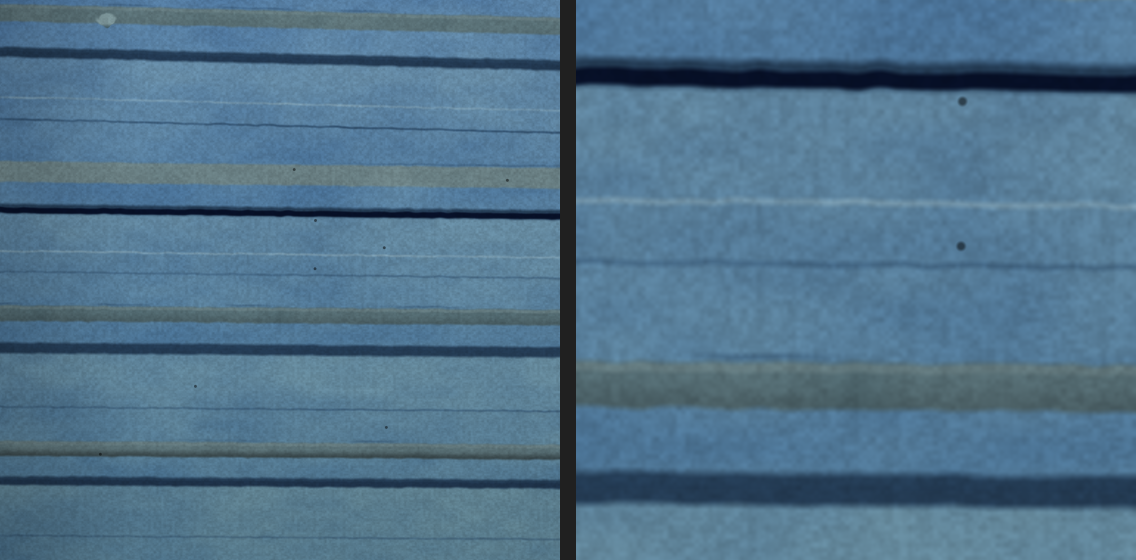
Left: the whole. Right: its middle third, enlarged.
This texture is drawn by a WebGL 1 fragment shader. Its source:

```glsl
precision highp float;
// Weathered blue metal siding: four slightly tilted rows of ribs that tighten downward.
// Each row holds a grey ledge, a dark seam, a worn highlight and a thin crease,
// placed by a loop; value noise adds mottling, grain, ragged edges and scuffs.

uniform vec2 u_resolution;

// Row layout, in canvas heights measured from the top.
const float FIRST_SEAM = 0.0924;
const float ROW_STEP = 0.2799;
const float STEP_SHRINK = 0.0312;
const float SHRINK_EASE = 0.0195;
const float FEATURE_SHRINK = 0.06;
const float TILT_BASE = 0.0065;
const float TILT_FAN = 0.0182;

// Offsets from the seam, positive downward.
const float LEDGE_OFFSET = -0.0703;
const float HIGHLIGHT_OFFSET = 0.0807;
const float CREASE_OFFSET = 0.1198;

// Variation between rows, top to bottom.
const vec4 LEDGE_HALF = vec4(0.0155, 0.0185, 0.0140, 0.0135);
const vec4 LEDGE_LIGHT = vec4(0.55, 0.92, 0.30, 0.55);
const vec4 LEDGE_SHADOW = vec4(0.05, 0.0, 0.25, 0.80);
const vec4 SEAM_HALF = vec4(0.0090, 0.0085, 0.0095, 0.0078);
const vec4 SEAM_CORE = vec4(0.12, 1.0, 0.05, 0.20);
const vec4 HIGHLIGHT = vec4(0.65, 0.70, 0.06, 0.0);
const vec4 CREASE = vec4(0.90, 0.48, 0.55, 0.45);

const float EDGE_SOFTNESS = 0.0022;
const float EDGE_WOBBLE = 0.0022;
const float GRAIN = 0.075;
const float MOTTLE = 0.055;
const vec2 CHIP_CENTRE = vec2(0.190, 0.037);
const vec2 CHIP_SIZE = vec2(0.018, 0.013);

const vec3 PANEL_BLUE = vec3(0.295, 0.455, 0.595);
const vec3 PANEL_PALE = vec3(0.385, 0.525, 0.605);
const vec3 LEDGE_DARK = vec3(0.275, 0.370, 0.400);
const vec3 LEDGE_PALE = vec3(0.420, 0.505, 0.520);
const vec3 SEAM_NAVY = vec3(0.130, 0.220, 0.315);
const vec3 SEAM_BLACK = vec3(0.025, 0.060, 0.150);
const vec3 WORN_EDGE = vec3(0.520, 0.640, 0.700);
const vec3 CREASE_BLUE = vec3(0.160, 0.275, 0.390);

float hash(vec2 p) {
  return fract(sin(dot(p, vec2(127.1, 311.7))) * 43758.5453);
}

float noise(vec2 p) {
  vec2 cell = floor(p);
  vec2 f = fract(p);
  f = f * f * (3.0 - 2.0 * f);
  return mix(mix(hash(cell), hash(cell + vec2(1.0, 0.0)), f.x),
             mix(hash(cell + vec2(0.0, 1.0)), hash(cell + 1.0), f.x), f.y);
}

float stripe(float d, float halfWidth, float soft) {
  return 1.0 - smoothstep(halfWidth - soft, halfWidth + soft, abs(d));
}

float pickRow(vec4 values, float row) {
  return dot(values, vec4(equal(vec4(0.0, 1.0, 2.0, 3.0), vec4(row))));
}

float seamY(float row, float x) {
  float pairs = row * (row - 1.0) / 2.0;
  float y = FIRST_SEAM + ROW_STEP * row - STEP_SHRINK * pairs
          + SHRINK_EASE * pairs * (row - 2.0) / 3.0;
  return y + x * (TILT_BASE + TILT_FAN * exp(-1.2 * row));
}

void main() {
  vec2 p = gl_FragCoord.xy / u_resolution;
  p.y = 1.0 - p.y;
  float soft = max(EDGE_SOFTNESS, 1.0 / u_resolution.y);

  // Panels are palest just below each seam.
  float pale = 0.35;
  for (int i = 0; i < 4; i++) {
    float d = p.y - seamY(float(i), p.x);
    pale = mix(pale, 1.0 - clamp(d / 0.23, 0.0, 1.0), step(0.0, d));
  }
  float mottle = noise(p * vec2(7.0, 15.0)) + 0.5 * noise(p * vec2(25.0, 50.0)) - 0.75;
  vec3 color = mix(PANEL_BLUE, PANEL_PALE, clamp(0.12 + 0.6 * pale + 0.25 * p.x + 0.5 * mottle, 0.0, 1.0));
  color += vec3(0.005, 0.008, 0.035) * (1.0 - 2.0 * p.y);

  for (int i = 0; i < 4; i++) {
    float row = float(i);
    float scale = 1.0 - FEATURE_SHRINK * row;
    float wobble = noise(vec2(p.x * 70.0, row * 17.0 + p.y * 40.0)) - 0.5;
    float d = p.y - seamY(row, p.x) + EDGE_WOBBLE * wobble;
    float wear = noise(vec2(p.x * 28.0, row * 9.0 + 3.5));

    // Grey ledge: pale lip, shaded underside and scuffs along the upper edge.
    float ledgeHalf = pickRow(LEDGE_HALF, row);
    float ledge = d - LEDGE_OFFSET * scale;
    vec3 metal = mix(LEDGE_DARK, LEDGE_PALE, pickRow(LEDGE_LIGHT, row) + 0.25 * (wear - 0.5));
    metal = mix(metal, LEDGE_PALE, 0.6 * stripe(ledge + 0.75 * ledgeHalf, 0.0028, soft));
    metal *= 1.0 - 0.45 * pickRow(LEDGE_SHADOW, row) * smoothstep(-0.2, 0.9, ledge / ledgeHalf);
    color = mix(color, metal, stripe(ledge, ledgeHalf, soft * 1.3));
    float scuff = smoothstep(0.60, 0.85, noise(vec2(p.x * 9.0, row * 5.0 + 1.7))) * (0.3 + 0.7 * wear);
    color = mix(color, CREASE_BLUE, 0.6 * scuff * stripe(ledge + ledgeHalf + 0.003, 0.0018, soft));

    // Dark seam with a black core low in the gap.
    float seamHalf = pickRow(SEAM_HALF, row);
    color = mix(color, SEAM_NAVY, 0.94 * stripe(d, seamHalf, soft * 1.6));
    color = mix(color, SEAM_BLACK, pickRow(SEAM_CORE, row) * stripe(d - 0.0025, 0.0048, soft));

    // Worn highlight and thin crease.
    float shine = pickRow(HIGHLIGHT, row) * (0.5 + 0.6 * wear);
    color = mix(color, WORN_EDGE, shine * stripe(d - HIGHLIGHT_OFFSET * scale, 0.0018, soft));
    float crease = pickRow(CREASE, row) * (0.55 + 0.3 * wear + 0.25 * p.x);
    color = mix(color, CREASE_BLUE, crease * stripe(d - CREASE_OFFSET * scale, 0.0018, soft));
  }

  // Raised chip on the top ledge, pale with a shaded lower rim.
  vec2 chip = (p - CHIP_CENTRE) / CHIP_SIZE;
  float blob = length(chip * vec2(1.0 + 0.4 * max(chip.y, 0.0), 1.0)) + 0.35 * (noise(p * 130.0) - 0.5);
  vec3 chipColor = mix(LEDGE_PALE * 1.15, LEDGE_DARK, smoothstep(0.3, 1.0, chip.y));
  color = mix(color, chipColor, 1.0 - smoothstep(0.75, 1.1, blob));

  // Sparse specks, fine grain and uneven light.
  vec2 cell = floor(p * 24.0);
  vec2 speck = fract(p * 24.0) - 0.25 - 0.5 * vec2(hash(cell + 4.0), hash(cell + 8.0));
  color *= 1.0 - 0.5 * step(0.985, hash(cell)) * (1.0 - smoothstep(0.03, 0.09, length(speck)));
  float grain = noise(p * 210.0) + 0.6 * noise(p * 380.0 + 31.0) - 0.8;
  float light = 0.88 + 0.13 * smoothstep(0.0, 0.28, p.x) - 0.06 * smoothstep(0.6, 1.0, p.y);
  color *= light * (1.0 + MOTTLE * mottle + GRAIN * 1.6 * grain);
  gl_FragColor = vec4(clamp(color, 0.0, 1.0), 1.0);
}
```
